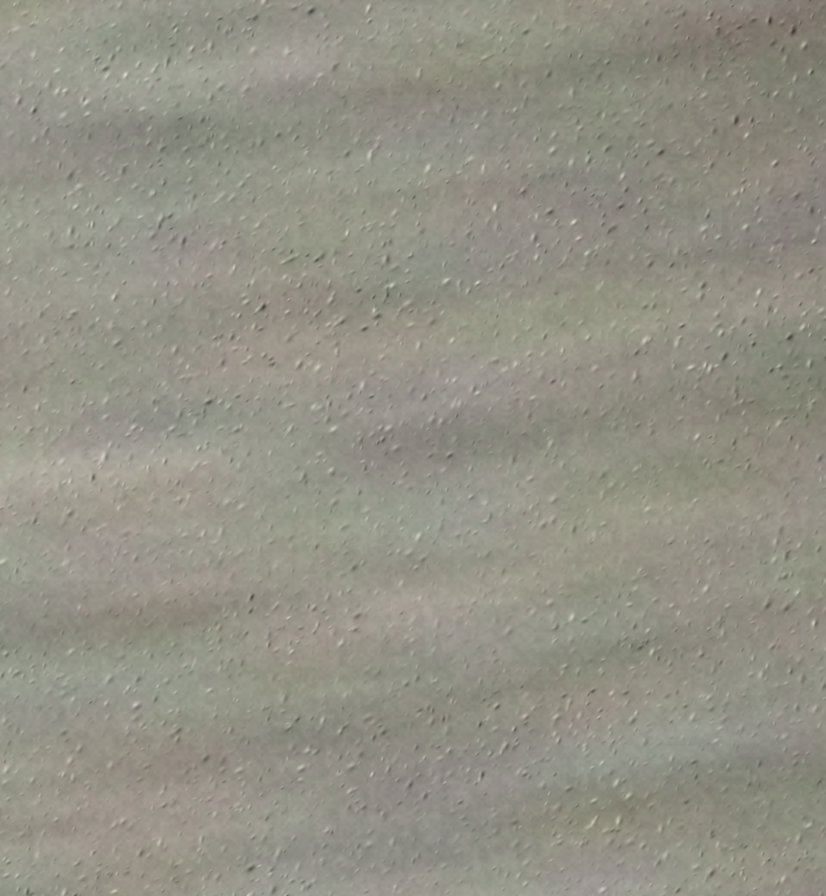
Write a Shadertoy shader that draws this texture.

```glsl
// Weathered grey sand: soft slanted streaks, faint tints and tiny shaded grains.
#define BASE_COLOR vec3(0.582, 0.575, 0.530)
#define STREAK_SLOPE 0.125
#define STREAK_CONTRAST 0.20
#define SIDE_SHADE 0.075
#define TINT_AMOUNT 0.045
#define GRAIN_CONTRAST 0.075
#define SPECK_CELLS 62.0
#define SPECK_SHARE 0.55
#define SPECK_CONTRAST 0.30
#define SPECK_ANGLE 0.9

float hash(vec2 p) {
    return fract(sin(dot(p, vec2(127.1, 311.7))) * 43758.5453);
}

float noise(vec2 p) {
    vec2 cell = floor(p), f = fract(p);
    f = f * f * (3.0 - 2.0 * f);
    float low = mix(hash(cell), hash(cell + vec2(1, 0)), f.x);
    float high = mix(hash(cell + vec2(0, 1)), hash(cell + vec2(1, 1)), f.x);
    return mix(low, high, f.y);
}

// Long overlapping bands, from broad to thin, centred on zero
float streaks(vec2 p) {
    p.y += 0.025 * (noise(p * vec2(4.0, 7.0)) - 0.5);
    float sum = 0.0, weight = 0.5;
    vec2 scale = vec2(1.7, 11.0);
    for (int i = 0; i < 4; i++) {
        sum += weight * (noise(p * scale + float(i) * 17.3) - 0.5);
        scale *= vec2(2.1, 1.9);
        weight *= 0.62;
    }
    return sum;
}

// Scattered oval grains, each with a lit side and a shaded side
float specks(vec2 p, float seed) {
    vec2 cell = floor(p);
    float sum = 0.0;
    for (int y = -1; y <= 1; y++)
    for (int x = -1; x <= 1; x++) {
        vec2 id = cell + vec2(x, y);
        vec2 key = id + seed;
        vec2 center = id + vec2(hash(key + 3.1), hash(key + 7.7));
        float angle = SPECK_ANGLE + 0.9 * (hash(key + 11.3) - 0.5);
        vec2 along = vec2(cos(angle), sin(angle));
        vec2 d = p - center;
        vec2 size = vec2(0.27, 0.16) * mix(0.7, 1.2, hash(key + 19.9));
        vec2 q = vec2(dot(d, along), dot(d, vec2(-along.y, along.x))) / size;
        float strength = step(hash(key + 23.5), SPECK_SHARE);
        strength *= mix(0.15, 1.0, pow(hash(key + 29.1), 2.0));
        float balance = 1.1 * (hash(key + 31.7) - 0.5);
        sum += strength * exp(-dot(q, q)) * (balance + 1.1 * q.y);
    }
    return sum;
}

void mainImage(out vec4 fragColor, in vec2 fragCoord) {
    vec2 uv = fragCoord / iResolution.y;
    float across = fragCoord.x / iResolution.x;
    vec2 p = vec2(uv.x, uv.y - STREAK_SLOPE * uv.x);

    // Broad light: paler at left, darkest in the upper right corner
    float shade = SIDE_SHADE * (0.5 - across);
    shade -= 0.07 * smoothstep(0.3, 1.0, across) * smoothstep(0.8, 1.0, uv.y);
    shade += STREAK_CONTRAST * streaks(p);

    // Fine grain at two sizes
    float grain = 0.5 * noise(uv * 115.0) + 0.5 * noise(uv * 260.0 + 41.0);
    shade += GRAIN_CONTRAST * (grain - 0.5);

    // Larger grains, gathered in loose patches
    float patches = mix(0.5, 1.3, noise(p * vec2(6.0, 15.0) + 63.0));
    float marks = specks(uv * SPECK_CELLS, 0.0)
                + 0.7 * specks(uv * SPECK_CELLS * 1.45 + 9.4, 57.0);
    shade += SPECK_CONTRAST * patches * marks;

    // Faint green to pink and warm to cool drift
    float pink = noise(p * vec2(9.0, 16.0) + 83.0) - 0.5;
    float cool = noise(p * vec2(6.0, 14.0) + 127.0) - 0.5;
    pink += 0.5 * (noise(uv * 75.0 + 29.0) - 0.5);
    vec3 tint = pink * vec3(0.5, -0.4, 0.3) + cool * vec3(-0.4, 0.0, 0.7);

    vec3 color = BASE_COLOR + shade * vec3(1.0, 1.0, 0.95) + TINT_AMOUNT * tint;
    fragColor = vec4(clamp(color, 0.0, 1.0), 1.0);
}
```
